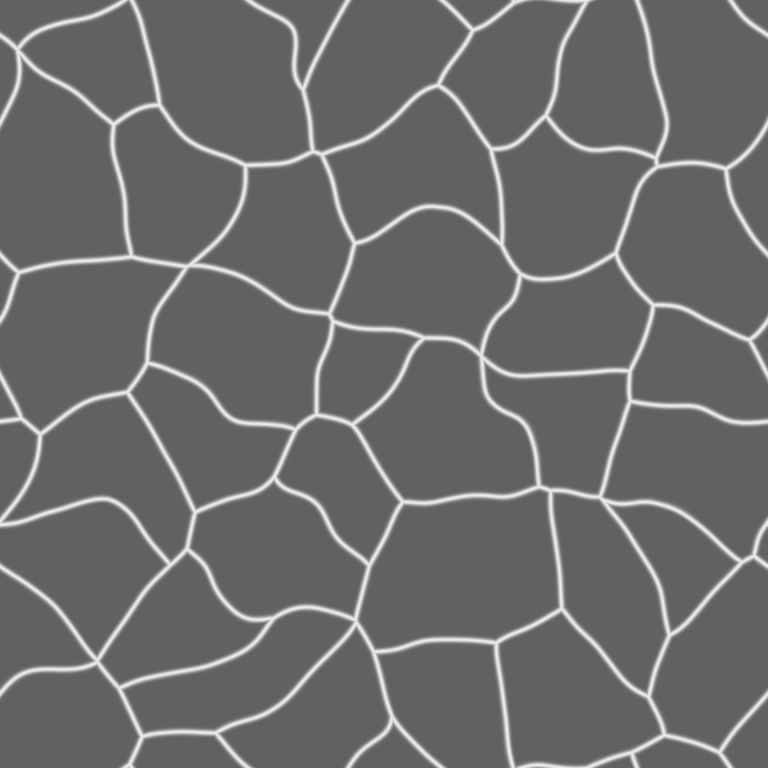
A three.js fragment shader for this pattern:

```glsl
// Soft pale veins forming a tiling net of rounded, irregular cells on flat grey.
#define GRID 6.0            // cells across the canvas
#define JITTER 0.92         // scatter of the cell seeds
#define SIZE_SPREAD 0.28    // difference in cell size, bends the borders
#define WARP_FREQ 7.0       // bends across the canvas
#define WARP_AMOUNT 0.034   // reach of the bends
#define FINE_AMOUNT 0.009   // reach of the small kinks
#define VEIN_WIDTH 0.0037   // gaussian radius of a vein
#define GROUND vec3(0.38)
#define VEIN vec3(0.92)

varying vec2 vUv;

vec3 hash3(vec2 p) {
  vec3 q = fract(p.xyx * vec3(0.1031, 0.1030, 0.0973) + 0.137);
  q += dot(q, q.yxz + 33.33);
  return fract((q.xxy + q.yzz) * q.zyx);
}

// Tiling smooth noise, two channels from -1 to 1
vec2 noise2(vec2 uv, float freq, float seed) {
  vec2 p = uv * freq;
  vec2 i = floor(p);
  vec2 f = p - i;
  f = f * f * f * (f * (f * 6.0 - 15.0) + 10.0);
  vec2 a = mod(i, freq) + seed;
  vec2 b = mod(i + 1.0, freq) + seed;
  vec2 low = mix(hash3(a).xy, hash3(vec2(b.x, a.y)).xy, f.x);
  vec2 high = mix(hash3(vec2(a.x, b.y)).xy, hash3(b).xy, f.x);
  return mix(low, high, f.y) * 2.0 - 1.0;
}

// Bent canvas position in grid units
vec2 warp(vec2 uv) {
  vec2 bend = WARP_AMOUNT * noise2(uv, WARP_FREQ, 17.0)
            + FINE_AMOUNT * noise2(uv, WARP_FREQ * 2.0, 53.0);
  return (uv + bend) * GRID;
}

// Direction from a seed (xy) and its weighted distance (z)
vec3 seedField(vec2 p, vec2 cell) {
  vec3 h = hash3(mod(cell, GRID) + 5.0);
  vec2 away = p - (cell + 0.5 + JITTER * (h.xy - 0.5));
  float dist = max(length(away), 1e-4);
  return vec3(away / dist, dist - SIZE_SPREAD * h.z);
}

// Distance to the closest cell border, in canvas units
float borderDistance(vec2 uv) {
  const float e = 0.001;
  vec2 p = warp(uv);
  vec2 alongX = (warp(uv + vec2(e, 0.0)) - p) / e;
  vec2 alongY = (warp(uv + vec2(0.0, e)) - p) / e;
  vec2 base = floor(p);

  // Owner of this point
  vec3 owner = vec3(0.0, 0.0, 10.0);
  vec2 ownerCell = base;
  for (int y = -2; y <= 2; y++) {
    for (int x = -2; x <= 2; x++) {
      vec2 cell = base + vec2(float(x), float(y));
      vec3 field = seedField(p, cell);
      if (field.z < owner.z) {
        owner = field;
        ownerCell = cell;
      }
    }
  }

  // Gap to each rival, divided by its slope to keep veins evenly wide
  float nearest = 1.0;
  for (int y = -2; y <= 2; y++) {
    for (int x = -2; x <= 2; x++) {
      vec2 cell = base + vec2(float(x), float(y));
      if (distance(cell, ownerCell) > 0.5) {
        vec3 gap = seedField(p, cell) - owner;
        vec2 slope = vec2(dot(alongX, gap.xy), dot(alongY, gap.xy));
        nearest = min(nearest, gap.z / max(length(slope), 0.15 * GRID));
      }
    }
  }
  return nearest;
}

void main() {
  float d = borderDistance(vUv) / VEIN_WIDTH;
  gl_FragColor = vec4(mix(GROUND, VEIN, exp(-d * d)), 1.0);
}
```
